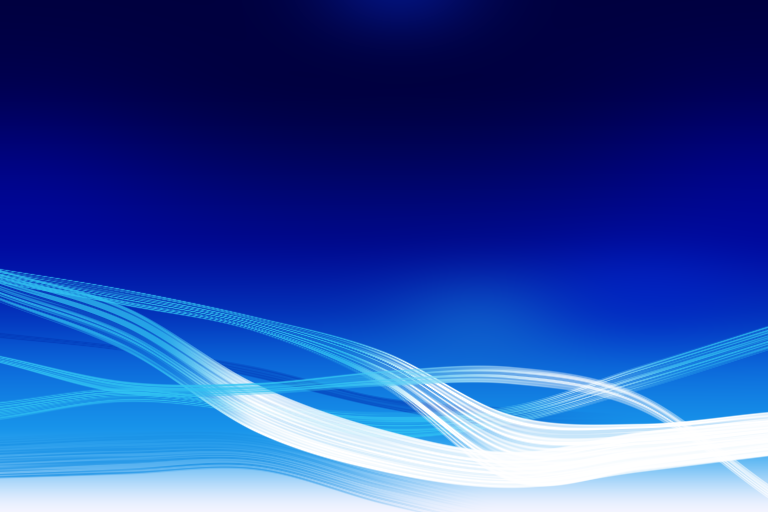
A WebGL 2 fragment shader for this background:

```glsl
#version 300 es
precision highp float;
// Light ribbons sweeping over a deep blue to white vertical gradient.
// Each ribbon lies between two smooth curves through evenly spaced heights;
// gradient noise stretched along the ribbon splits it into fine strands.

#define STRAND_STRETCH 3.0
#define STRAND_CONTRAST 2.2
#define EDGE_PIXELS 1.0
#define NAVY vec3(0.0, 0.0, 0.24)
#define ROYAL vec3(0.0, 0.04, 0.59)
#define AZURE vec3(0.02, 0.32, 0.82)
#define SKY vec3(0.10, 0.61, 0.93)
#define CYAN vec3(0.19, 0.77, 0.95)
#define PALE vec3(0.96, 0.96, 1.0)

uniform vec2 u_resolution;
out vec4 fragColor;

vec2 hashGradient(vec2 cell) {
    float h = fract(sin(dot(cell, vec2(127.1, 311.7))) * 43758.5);
    return vec2(cos(6.2832 * h), sin(6.2832 * h));
}

float gradientNoise(vec2 p) {
    vec2 i = floor(p), f = fract(p);
    vec2 w = f * f * f * (f * (f * 6.0 - 15.0) + 10.0);
    vec2 r = vec2(1.0, 0.0);
    float a = dot(hashGradient(i), f);
    float b = dot(hashGradient(i + r.xy), f - r.xy);
    float c = dot(hashGradient(i + r.yx), f - r.yx);
    float d = dot(hashGradient(i + r.xx), f - r.xx);
    return mix(mix(a, b, w.x), mix(c, d, w.x), w.y);
}

// Catmull-Rom curve through seven heights spread evenly over the width
float curve(float x, float k[7]) {
    float s = clamp(x, 0.0, 1.0) * 6.0;
    int i = min(int(s), 5);
    float t = s - float(i);
    float a = k[i], b = k[i + 1];
    float before = i > 0 ? k[i - 1] : 2.0 * a - b;
    float after = i < 5 ? k[i + 2] : 2.0 * b - a;
    float m = 0.5 * (b - before), n = 0.5 * (after - a);
    return a + t * (m + t * (3.0 * (b - a) - 2.0 * m - n + t * (2.0 * (a - b) + m + n)));
}

// Coverage of a ribbon; strands is the line count, body the least opacity
float ribbon(vec2 p, float top, float bottom, float strands, float body) {
    float e = EDGE_PIXELS / u_resolution.y;
    float mask = smoothstep(-e, e, top - p.y) * smoothstep(-e, e, p.y - bottom);
    float across = (p.y - bottom) / max(top - bottom, 0.001);
    float n = gradientNoise(vec2(p.x * STRAND_STRETCH + strands, across * strands));
    float line = clamp(0.5 + STRAND_CONTRAST * n, 0.0, 1.0);
    return mask * mix(body, 1.0, line);
}

float glow(vec2 p, vec2 center, vec2 size) {
    vec2 d = (p - center) / size;
    return exp(-dot(d, d));
}

vec3 background(vec2 p) {
    vec3 col = mix(ROYAL, NAVY, smoothstep(0.42, 0.86, p.y));
    col = mix(AZURE, col, smoothstep(0.25, 0.55, p.y));
    col = mix(SKY, col, smoothstep(0.10, 0.40, p.y));
    col = mix(PALE, col, smoothstep(-0.01, 0.17, p.y));
    // Side light, top light and the soft glows at the right
    col.b += 0.14 * (glow(p, vec2(0.0, 0.68), vec2(0.25, 0.2))
                   + glow(p, vec2(1.0, 0.70), vec2(0.25, 0.2)));
    col += vec3(0.01, 0.07, 0.24) * glow(p, vec2(0.52, 1.03), vec2(0.11, 0.10));
    col = mix(col, vec3(0.08, 0.45, 0.82), 0.5 * glow(p, vec2(0.63, 0.36), vec2(0.12, 0.10)));
    col = mix(col, vec3(0.0, 0.14, 0.80), 0.5 * glow(p, vec2(0.84, 0.43), vec2(0.14, 0.10)));
    return col;
}

void main() {
    vec2 p = gl_FragCoord.xy / u_resolution;
    float x = p.x;
    vec3 col = background(p);

    // Dark streak, broken near the left
    float top = curve(x, float[7](0.350, 0.322, 0.283, 0.223, 0.203, 0.19, 0.18));
    float low = curve(x, float[7](0.340, 0.313, 0.262, 0.203, 0.165, 0.17, 0.17));
    float gap = smoothstep(0.03, 0.07, abs(x - 0.21)) * (1.0 - smoothstep(0.5, 0.85, x));
    col = mix(col, vec3(0.0, 0.20, 0.70), 0.6 * gap * ribbon(p, top, low, 5.0, 0.6));

    // Low blue veil
    top = curve(x, float[7](0.145, 0.156, 0.150, 0.085, 0.03, 0.0, 0.0));
    low = curve(x, float[7](0.066, 0.074, 0.082, 0.015, -0.04, -0.08, -0.08));
    float veil = 0.8 * (1.0 - smoothstep(0.25, 0.65, x));
    col = mix(col, vec3(0.10, 0.57, 0.90), veil * ribbon(p, top, low, 19.0, 0.35));

    // Band rising to the right
    top = curve(x, float[7](0.215, 0.242, 0.211, 0.195, 0.207, 0.285, 0.363));
    low = curve(x, float[7](0.180, 0.215, 0.191, 0.145, 0.172, 0.238, 0.316));
    float bright = glow(p, vec2(0.76, 0.24), vec2(0.09, 0.08));
    vec3 tint = mix(CYAN, PALE, 0.8 * bright);
    col = mix(col, tint, 0.75 * ribbon(p, top, low, 13.0, 0.35));

    // Wide band falling from the left
    top = curve(x, float[7](0.473, 0.398, 0.250, 0.160, 0.117, 0.156, 0.180));
    low = curve(x, float[7](0.410, 0.312, 0.156, 0.078, 0.047, 0.078, 0.109));
    float heat = smoothstep(0.20, 0.34, x);
    float body = mix(0.2, 0.8, heat);
    col = mix(col, mix(CYAN, vec3(1.0), heat), mix(0.75, 1.0, heat) * ribbon(p, top, low, 16.0, body));

    // Upper band that widens into the white bundle
    top = curve(x, float[7](0.475, 0.434, 0.381, 0.313, 0.189, 0.172, 0.195));
    low = curve(x, float[7](0.447, 0.402, 0.352, 0.242, 0.059, 0.082, 0.111));
    heat = smoothstep(0.44, 0.56, x);
    body = mix(0.3, 0.75, smoothstep(0.55, 0.70, x));
    col = mix(col, mix(CYAN, vec3(1.0), heat), mix(0.8, 1.0, heat) * ribbon(p, top, low, 17.0, body));

    // Slim arch, white towards the right end
    top = curve(x, float[7](0.305, 0.254, 0.252, 0.275, 0.283, 0.230, 0.055));
    low = curve(x, float[7](0.291, 0.230, 0.230, 0.246, 0.250, 0.199, 0.027));
    heat = smoothstep(0.42, 0.75, x);
    col = mix(col, mix(CYAN, vec3(1.0), heat), 0.85 * ribbon(p, top, low, 6.0, 0.5));

    fragColor = vec4(clamp(col, 0.0, 1.0), 1.0);
}
```
